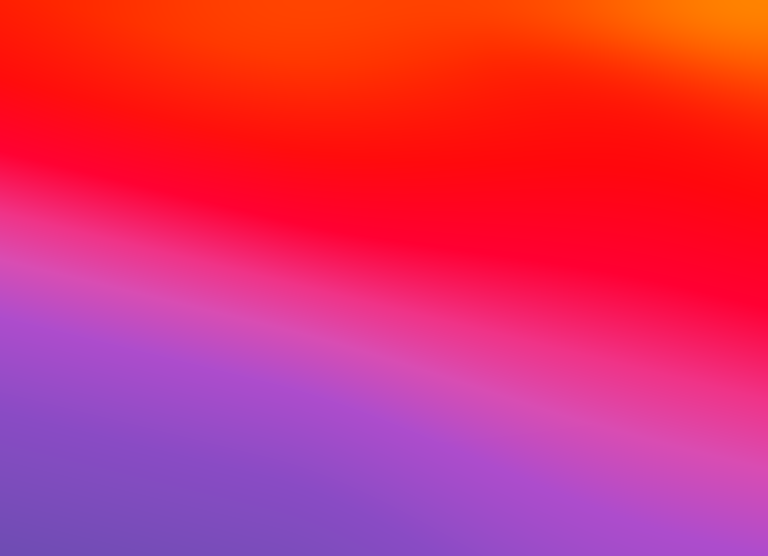
This background is drawn by a WebGL 1 fragment shader. Its source:

```glsl
precision highp float;
// A soft diagonal gradient falling from orange and red through pink to indigo.
// A slanted distance, widening to the right, drives a chain of colour stops;
// two Gaussian glows add orange along the top edge and in the top right corner.

uniform vec2 u_resolution;

#define BAND_START 0.382
#define BAND_SLOPE 0.337
#define BAND_SPREAD 1.5
#define TOP_GLOW 0.17
#define CORNER_GLOW 0.42

const vec3 SCARLET = vec3(1.0, 0.09, 0.0);
const vec3 RED     = vec3(1.0, 0.025, 0.05);
const vec3 CRIMSON = vec3(1.0, 0.0, 0.2);
const vec3 PINK    = vec3(0.94, 0.2, 0.53);
const vec3 ORCHID  = vec3(0.85, 0.3, 0.7);
const vec3 VIOLET  = vec3(0.68, 0.3, 0.8);
const vec3 PURPLE  = vec3(0.54, 0.295, 0.77);
const vec3 INDIGO  = vec3(0.43, 0.3, 0.7);

// Linear blend weight from one stop to the next.
float ramp(float from, float to, float d) {
    return clamp((d - from) / (to - from), 0.0, 1.0);
}

vec3 bandColor(float d) {
    vec3 color = mix(SCARLET, RED, ramp(-0.40, -0.24, d));
    color = mix(color, CRIMSON, ramp(-0.24, -0.11, d));
    color = mix(color, PINK, ramp(-0.11, 0.0, d));
    color = mix(color, ORCHID, ramp(0.0, 0.084, d));
    color = mix(color, VIOLET, ramp(0.084, 0.188, d));
    color = mix(color, PURPLE, ramp(0.188, 0.36, d));
    return mix(color, INDIGO, ramp(0.36, 0.62, d));
}

// Gaussian falloff with a separate radius for each axis.
float glow(vec2 offset, vec2 radius) {
    vec2 q = offset / radius;
    return exp(-dot(q, q));
}

void main() {
    vec2 uv = gl_FragCoord.xy / u_resolution;
    float depth = 1.0 - uv.y;

    // Signed depth below the slanted pink line.
    float spread = mix(1.0, BAND_SPREAD, smoothstep(0.35, 0.9, uv.x));
    float d = (depth - BAND_START - BAND_SLOPE * uv.x) / spread;
    vec3 color = bandColor(d);

    // Extra green turns the red into orange.
    float fromRight = 1.0 - uv.x;
    float cornerDepth = max(0.17 - 0.25 * fromRight, 0.08);
    color.g += TOP_GLOW * glow(vec2(uv.x - 0.38, depth), vec2(0.3, 0.2));
    color.g += CORNER_GLOW * glow(vec2(fromRight, depth), vec2(0.3, cornerDepth));

    gl_FragColor = vec4(color, 1.0);
}
```
